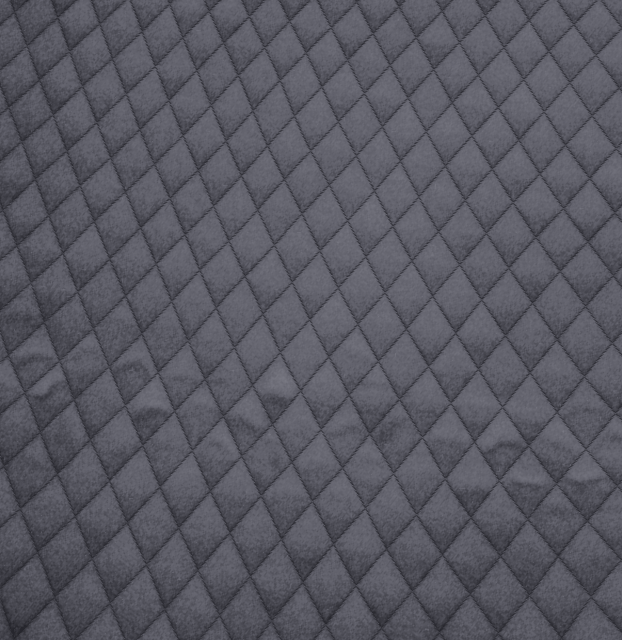
Reproduce this texture procedurally as a Shadertoy shader.

```glsl
// Charcoal quilted fabric: stitched, padded diamonds with soft folds and a fine weave.

const vec2  KNOT = vec2(-0.030, 0.059);          // a stitch crossing near the centre
const vec2  U_SLOPE = vec2(12.6, 11.3);          // seams rising to the right, per canvas height
const vec2  V_SLOPE = vec2(-14.8, 7.2);          // seams falling to the right
const vec4  U_BEND = vec4(0.0, -3.0, -2.3, -2.0);  // drape: x*x, x*y, y*y, x*x*x
const vec4  V_BEND = vec4(0.75, 4.7, -0.6, 2.7);
const float WOBBLE = 0.09;                       // seam waviness, in cells
const float STITCHES = 9.0;                      // stitches along one diamond side
const float THREAD_WIDTH = 0.0012;               // half width of the thread
const float CREASE_WIDTH = 0.0055;               // half width of the sunken seam
const float CREASE_DEPTH = 0.10;
const float GRAIN = 0.24;
const vec3  SHADOW = vec3(0.15, 0.15, 0.175);
const vec3  CLOTH  = vec3(0.375, 0.375, 0.415);
const vec3  SHEEN  = vec3(0.49, 0.49, 0.53);

float hash(vec2 p) {
    return fract(sin(dot(p, vec2(127.1, 311.7))) * 43758.5453);
}

float noise(vec2 p) {
    vec2 i = floor(p), f = fract(p);
    f = f * f * (3.0 - 2.0 * f);
    return mix(mix(hash(i), hash(i + vec2(1, 0)), f.x),
               mix(hash(i + vec2(0, 1)), hash(i + vec2(1, 1)), f.x), f.y);
}

float fbm(vec2 p) {
    float sum = 0.0, amp = 0.5;
    for (int k = 0; k < 4; k++) {
        sum += amp * noise(p);
        p = p * 2.03 + 17.0;
        amp *= 0.5;
    }
    return sum;
}

float bump(float x, float width) {
    return exp(-x * x / (width * width));
}

// Seam coordinates: whole numbers of x and y are the two families of seams.
vec2 quilt(vec2 d) {
    vec4 drape = vec4(d.x * d.x, d.x * d.y, d.y * d.y, d.x * d.x * d.x);
    float u = dot(U_SLOPE, d) + dot(U_BEND, drape);
    float v = dot(V_SLOPE, d) + dot(V_BEND, drape);
    vec2 sway = vec2(noise(d * 9.0 + 40.0), noise(d * 9.0 + 70.0)) - 0.5;
    return vec2(u, v) + WOBBLE * sway;
}

// Slanted thread segments; dist is signed, along is counted in diamond sides.
float stitch(float dist, float along, float px) {
    float phase = along * STITCHES + dist * 160.0;
    float tilt = (fract(phase) - 0.5) * 0.0022;
    float body = 1.0 - smoothstep(-px, px, abs(dist + tilt) - THREAD_WIDTH);
    return body * (0.3 + 0.7 * (1.0 - smoothstep(0.2, 0.48, abs(fract(phase) - 0.5))));
}

void mainImage(out vec4 fragColor, in vec2 fragCoord) {
    float px = 1.0 / iResolution.y;
    vec2 p = (fragCoord - 0.5 * iResolution.xy) * px;
    vec2 d = (p - KNOT) * vec2(1.0, -1.0);       // y now runs downward

    vec2 q = quilt(d);
    vec2 density = vec2(length(vec2(dFdx(q.x), dFdy(q.x))),
                        length(vec2(dFdx(q.y), dFdy(q.y)))) / px;
    vec2 seam = (fract(q + 0.5) - 0.5) / density;
    vec2 cell = floor(q), c = fract(q);
    float depth = c.x + c.y - 1.0;               // -1 at the top corner, 1 at the bottom
    float side = c.x - c.y;
    float pad = 16.0 * c.x * (1.0 - c.x) * c.y * (1.0 - c.y);

    // Broad light over the cloth
    float light = 0.22 * (fbm(p * 3.0 + 5.0) - 0.47);
    light += 0.09 * bump(length(p - vec2(0.10, 0.16)), 0.42) - 0.01;
    light -= 0.14 * (1.0 - smoothstep(-0.56, -0.26, p.y));
    light -= 0.10 * (1.0 - smoothstep(-0.52, -0.26, p.x));

    // Padding: lit upper half, shaded lower half, varied per diamond
    float vary = hash(cell);
    light += 0.05 * pad - 0.01 + 0.06 * (vary - 0.5);
    light += 0.08 * (1.0 - smoothstep(-0.7, 0.3, depth));
    light -= (0.10 + 0.12 * vary) * smoothstep(-0.1, 0.7, depth + 0.3 * (noise(p * 24.0) - 0.5));

    // Puckers, strongest in a tilted band below the centre
    float band = bump(p.y + 0.15 + 0.16 * p.x, 0.10);
    float bow = depth - 0.25 + 0.5 * hash(cell + 9.0) - 0.25 * side * side
              + 0.7 * (noise(p * 26.0) - 0.5);
    float fold = bump(bow + 0.35, 0.25) * 0.6 - bump(bow, 0.20);
    light += fold * sqrt(pad) * (0.03 + 0.36 * band * hash(cell + 4.0));
    light += (0.10 + 0.28 * band) * (fbm(vec2(p.x * 9.0, p.y * 34.0 + p.x * 5.0)) - 0.47);

    // Weave grain and a little pale lint
    vec2 weave = mat2(0.8, 0.6, -0.6, 0.8) * p;
    light += GRAIN * (noise(weave * vec2(480.0, 360.0)) - 0.5);
    light += 0.5 * GRAIN * (noise(p * 230.0) - 0.5);
    light += 0.20 * smoothstep(0.93, 1.0, noise(p * 190.0 + 31.0));

    // Sunken seams, worn unevenly
    vec2 crease = exp(-seam * seam / (CREASE_WIDTH * CREASE_WIDTH));
    light -= CREASE_DEPTH * max(crease.x, crease.y) * (0.6 + 0.8 * noise(p * 14.0 + 3.0));

    vec3 color = mix(CLOTH, SHADOW, clamp(-light * 1.7, 0.0, 1.0));
    color = mix(color, SHEEN, clamp(light * 1.7, 0.0, 1.0));

    // Thread
    float thread = max(stitch(seam.x, q.y, px), stitch(seam.y, q.x, px));
    color = mix(color, SHADOW, 0.72 * thread);

    fragColor = vec4(color, 1.0);
}
```
